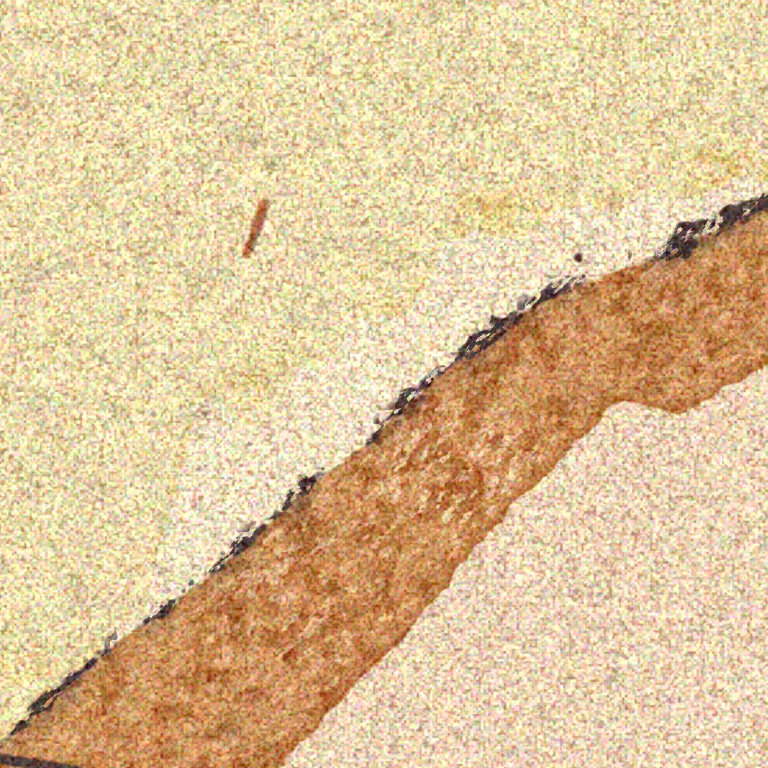
A three.js fragment shader for this texture:

```glsl
// Grainy cream ground crossed by a rust-brown diagonal band with a broken dark crust and a pale halo.
varying vec2 vUv;

const vec3 GROUND = vec3(0.95, 0.89, 0.705);
const vec3 LOWER = vec3(0.95, 0.855, 0.735);
const vec3 HALO = vec3(0.97, 0.91, 0.785);
const vec3 YELLOW = vec3(0.91, 0.79, 0.48);
const vec3 GREY = vec3(0.67, 0.61, 0.53);
const vec3 BROWN = vec3(0.82, 0.59, 0.375);
const vec3 RUST = vec3(0.69, 0.42, 0.22);
const vec3 FLECK = vec3(0.95, 0.80, 0.64);
const vec3 CRUST = vec3(0.28, 0.21, 0.21);
const vec3 FIBRE = vec3(0.68, 0.38, 0.24);
const vec3 SPECKLE = vec3(0.13, 0.18, 0.19); // light lost in the dark grains
const float GRAIN_SCALE = 265.0;
const float GRAIN_LUMA = 0.28;
const float GRAIN_TINT = 0.22;
const float SOFT = 0.003;
const float TILT = 0.78; // turns height above a sloping edge into distance

float hash(vec2 p) {
  vec3 q = fract(vec3(p.xyx) * 0.1031);
  q += dot(q, q.yzx + 33.33);
  return fract((q.x + q.y) * q.z);
}

float noise(vec2 p) {
  vec2 i = floor(p), f = fract(p);
  f = f * f * (3.0 - 2.0 * f);
  return mix(mix(hash(i), hash(i + vec2(1.0, 0.0)), f.x),
             mix(hash(i + vec2(0.0, 1.0)), hash(i + 1.0), f.x), f.y);
}

float fbm(vec2 p) {
  float sum = 0.0, gain = 0.5;
  for (int i = 0; i < 4; i++) {
    sum += gain * noise(p);
    p = p * 2.03 + 17.7;
    gain *= 0.5;
  }
  return sum / 0.9375;
}

float rise(float x, float a, float b, float h) { return h * clamp((x - a) / (b - a), 0.0, 1.0); }
float bump(float x, float c, float w) { x = (x - c) / w; return exp(-x * x); }
float spot(vec2 p, vec2 c, vec2 r) { p = (p - c) / r; return exp(-dot(p, p)); }
float inside(float d) { return smoothstep(-SOFT, SOFT, d); }

float segment(vec2 p, vec2 a, vec2 b) {
  vec2 d = b - a;
  return length(p - a - d * clamp(dot(p - a, d) / dot(d, d), 0.0, 1.0));
}

// Heights of the three borders over x
float bandTop(float x) {
  return 0.03 + rise(x, 0.0, 0.156, 0.135) + rise(x, 0.156, 0.26, 0.073)
    + rise(x, 0.26, 0.39, 0.117) + rise(x, 0.39, 0.482, 0.072) + rise(x, 0.482, 0.586, 0.098)
    + rise(x, 0.586, 0.716, 0.091) + rise(x, 0.716, 0.846, 0.044) + rise(x, 0.846, 1.0, 0.075);
}

float bandBottom(float x) {
  return -0.37 + rise(x, 0.0, 0.358, 0.37) + rise(x, 0.358, 0.521, 0.167)
    + rise(x, 0.521, 0.651, 0.156) + rise(x, 0.651, 0.80, 0.152)
    - rise(x, 0.81, 0.885, 0.015) + rise(x, 0.885, 1.0, 0.065);
}

float haloTop(float x) {
  return 0.01 + rise(x, 0.0, 0.19, 0.20) + rise(x, 0.19, 0.234, 0.18) + rise(x, 0.234, 0.26, 0.08)
    + rise(x, 0.26, 0.443, 0.075) + rise(x, 0.443, 0.469, 0.035) + rise(x, 0.527, 0.573, 0.094)
    + rise(x, 0.573, 0.87, 0.071) + rise(x, 0.87, 1.0, 0.02);
}

// Thick places of the crust along the band
float clumps(float x) {
  return 0.8 * bump(x, 0.07, 0.06) + 0.5 * bump(x, 0.21, 0.025) + 0.8 * bump(x, 0.31, 0.035)
    + bump(x, 0.39, 0.022) + bump(x, 0.53, 0.04) + 1.2 * bump(x, 0.63, 0.03)
    + 0.6 * bump(x, 0.71, 0.05) + 1.4 * bump(x, 0.89, 0.03) + 1.1 * bump(x, 0.97, 0.045);
}

void main() {
  vec2 p = vUv;
  float rough = fbm(p * 55.0) - 0.5;
  float fine = noise(p * 125.0);
  float above = (p.y - bandTop(p.x)) * TILT + rough * 0.008;
  float below = (p.y - bandBottom(p.x)) * TILT + rough * 0.016;
  float underHalo = haloTop(p.x) - p.y + rough * 0.03 + (noise(p * 22.0) - 0.5) * 0.025;

  // Upper ground with light mottling, stains and faint scratches
  vec3 color = mix(GROUND, GREY, 0.18 * smoothstep(0.5, 0.8, fbm(p * vec2(30.0, 38.0))));
  float stain = bump(underHalo, -0.012, 0.018) * 0.5 + spot(p, vec2(0.64, 0.735), vec2(0.05, 0.02))
    + spot(p, vec2(0.93, 0.78), vec2(0.07, 0.03)) + spot(p, vec2(0.03, 0.11), vec2(0.05, 0.03));
  color = mix(color, YELLOW, 0.8 * min(stain, 1.0) * smoothstep(0.35, 0.65, fbm(p * 45.0)));
  float scratch = bump(segment(p, vec2(0.355, 0.90), vec2(0.45, 0.98)), 0.0, 0.007)
    + 0.5 * bump(segment(p, vec2(0.0, 0.615), vec2(0.09, 0.66)), 0.0, 0.006);
  color = mix(color, GREY, 0.65 * scratch * smoothstep(0.35, 0.65, fbm(p * 24.0)));

  // Pale halo with a few stains
  color = mix(color, HALO, 0.9 * smoothstep(-0.005, 0.005, underHalo));
  color = mix(color, YELLOW, 0.8 * spot(p, vec2(0.33, 0.485), vec2(0.04, 0.035)) * fine);
  color = mix(color, GREY, 0.6 * spot(p, vec2(0.265, 0.465), vec2(0.02, 0.015)) * fine);

  // Brown band: mottling, pale flecks, dark lower rim, shade under the crust
  vec3 band = mix(RUST, BROWN, smoothstep(0.22, 0.6, fbm(p * 42.0)));
  vec2 along = vec2(p.x + p.y, (p.y - p.x) * 1.6);
  float pale = 0.4 + spot(p, vec2(0.60, 0.38), vec2(0.09, 0.07)) + 0.3 * spot(p, vec2(0.39, 0.24), vec2(0.12));
  band = mix(band, FLECK, min(pale, 0.95) * smoothstep(0.5, 0.72, fbm(along * vec2(45.0, 60.0))));
  band = mix(band, RUST, 0.75 * bump(below, 0.0, 0.012));
  float clump = clumps(p.x);
  band = mix(band, CRUST, 0.45 * min(clump, 1.0) * bump(above, -0.004, 0.018) * (0.3 + fine));
  band = mix(band, CRUST, 0.4 * spot(p, vec2(0.30, 0.055), vec2(0.018)) * fine);
  color = mix(color, band, inside(-above));
  color = mix(LOWER, color, inside(below));

  // Broken crust strands, loose specks and the dark lower-left corner
  float reach = (0.001 + 0.010 * clump) * (0.25 + 1.4 * noise(p * 75.0));
  float strands = fbm(along * vec2(60.0, 85.0));
  float crust = inside(reach - abs(above - 0.005 * clump)) * smoothstep(0.15, 0.55, clump + 0.5 * fine - 0.1);
  crust *= mix(0.15, 0.95, smoothstep(0.34, 0.52, strands));
  float speck = smoothstep(0.68, 0.82, noise(p * 100.0 + 8.0)) * bump(above, 0.006, 0.011);
  crust = max(crust, speck * 0.8 * smoothstep(0.0, 0.2, p.x));
  crust = max(crust, inside(0.0055 - length(p - vec2(0.753, 0.664))) * 0.95);
  crust = max(crust, inside(0.007 - segment(p, vec2(0.0, 0.012), vec2(0.10, -0.004))) * 0.9);
  color = mix(color, CRUST, crust);

  // Single fibre with a shaded side
  float fibre = segment(p, vec2(0.344, 0.735), vec2(0.321, 0.671)) + rough * 0.009;
  float shade = segment(p, vec2(0.349, 0.737), vec2(0.328, 0.678)) + rough * 0.006;
  color = mix(color, CRUST, 0.5 * inside(0.0045 - shade));
  color = mix(color, FIBRE, 0.9 * inside(0.006 - fibre));

  // Coloured grain with dark speckles, weaker on dark parts
  vec2 g = p * GRAIN_SCALE;
  vec3 tint = vec3(noise(g + 11.0), noise(g + 137.0), noise(g + 291.0)) - 0.5;
  float luma = noise(g * 1.13 + 53.0) - 0.5;
  vec3 grain = GRAIN_LUMA * luma + GRAIN_TINT * tint - SPECKLE * smoothstep(0.55, 0.9, noise(g * 0.93 + 71.0));
  color += grain * mix(0.5, 1.0, color.g);
  gl_FragColor = vec4(clamp(color, 0.0, 1.0), 1.0);
}
```
